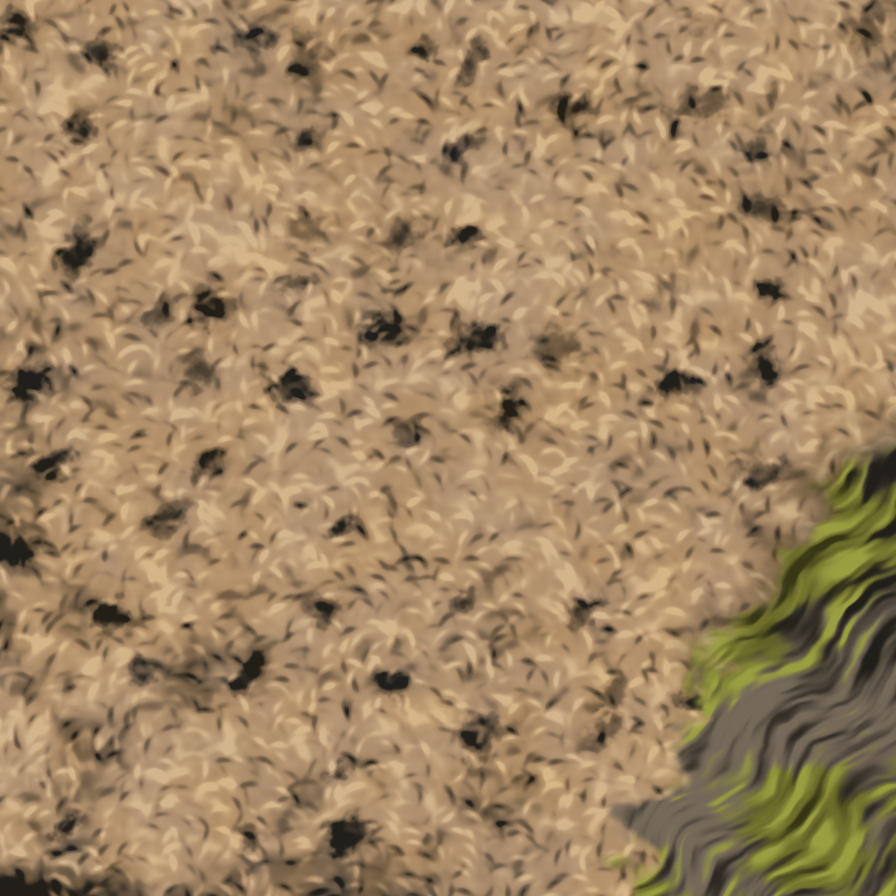
Reproduce this texture procedurally as a WebGL 2 fragment shader.

```glsl
#version 300 es
precision highp float;
// Dry straw ground with scattered dark hollows and a mossy tuft in the lower right corner.

uniform vec2 u_resolution;
out vec4 fragColor;

const vec3 SHADOW = vec3(0.13, 0.12, 0.10);
const vec3 SOIL   = vec3(0.44, 0.36, 0.27);
const vec3 TAN    = vec3(0.69, 0.56, 0.42);
const vec3 STRAW  = vec3(0.83, 0.71, 0.54);
const vec3 STONE  = vec3(0.46, 0.41, 0.35);
const vec3 MOSS   = vec3(0.43, 0.43, 0.17);
const vec3 LIME   = vec3(0.60, 0.62, 0.25);

const float BASE_TONE    = 0.68;
const float FINE_SCALE   = 62.0;   // straw cells across the canvas
const float COARSE_SCALE = 34.0;
const float HOLLOW_SCALE = 10.0;   // hollow cells across the canvas
const float HOLLOW_SHARE = 0.60;
const vec2  TUFT_CENTER  = vec2(1.0, 0.05);
const vec2  TUFT_SIZE    = vec2(0.30, 0.46);

float hash(vec2 p) {
  vec3 q = fract(p.xyx * vec3(0.1031, 0.1030, 0.0973));
  q += dot(q, q.yzx + 33.33);
  return fract((q.x + q.y) * q.z);
}

vec2 hash2(vec2 p) {
  return vec2(hash(p + 17.3), hash(p + 71.9));
}

mat2 rotation(float a) {
  float c = cos(a), s = sin(a);
  return mat2(c, -s, s, c);
}

float noise(vec2 p) {
  vec2 i = floor(p), f = fract(p);
  f = f * f * (3.0 - 2.0 * f);
  return mix(mix(hash(i), hash(i + vec2(1, 0)), f.x),
             mix(hash(i + vec2(0, 1)), hash(i + vec2(1, 1)), f.x), f.y);
}

float fbm(vec2 p) {
  return 0.55 * noise(p) + 0.29 * noise(p * 2.1 + 9.2) + 0.16 * noise(p * 4.3 + 4.7);
}

// Cellular straw: one soft light or dark stalk per cell, at a loosely shared angle.
float stalks(vec2 p, float seed) {
  vec2 cell = floor(p);
  float sum = 0.0;
  for (int y = -1; y <= 1; y++)
  for (int x = -1; x <= 1; x++) {
    vec2 id = cell + vec2(x, y);
    vec2 key = id + seed;
    float angle = 3.0 * (noise(id * 0.13 + seed) - 0.5) + 2.4 * (hash(key + 5.1) - 0.5);
    vec2 q = rotation(angle) * (p - id - hash2(key));
    q.y += 0.25 * q.x * q.x;
    q /= vec2(0.58, 0.22);
    sum += exp(-dot(q, q)) * (hash(key + 31.7) - 0.5);
  }
  return sum;
}

// Ragged hollows: x is the dark core, y the wider brown rim.
vec2 hollows(vec2 p) {
  vec2 g = p * HOLLOW_SCALE;
  vec2 cell = floor(g);
  g += 0.22 * (vec2(fbm(p * 42.0), fbm(p * 42.0 + 50.0)) - 0.5);
  float ragged = 0.9 * (fbm(p * 65.0) - 0.5);
  vec2 shade = vec2(0.0);
  for (int y = -1; y <= 1; y++)
  for (int x = -1; x <= 1; x++) {
    vec2 id = cell + vec2(x, y);
    float present = step(hash(id + 3.7), HOLLOW_SHARE);
    float radius = mix(0.15, 0.29, hash(id + 12.4));
    float depth = mix(0.4, 1.0, sqrt(hash(id + 44.8)));
    vec2 q = rotation(1.6 * hash(id + 8.6) - 0.3) * (g - id - 0.12 - 0.76 * hash2(id));
    float d = length(q * vec2(0.85, 1.25)) / radius + ragged;
    vec2 s = 1.0 - smoothstep(vec2(0.25, 0.5), vec2(1.25, 2.1), vec2(d));
    shade = max(shade, present * depth * s);
  }
  return shade;
}

vec3 groundRamp(float t) {
  vec3 c = mix(SHADOW, SOIL, smoothstep(0.0, 0.36, t));
  c = mix(c, TAN, smoothstep(0.32, 0.66, t));
  return mix(c, STRAW, smoothstep(0.62, 0.94, t));
}

vec3 ground(vec2 p) {
  float tone = BASE_TONE + 0.85 * stalks(p * FINE_SCALE, 0.0)
             + 0.55 * stalks(p * COARSE_SCALE, 137.0);
  tone += 0.24 * (fbm(p * 7.0) - 0.5) + 0.14 * (noise(p * 95.0) - 0.5);
  // Bare soil gathers toward the lower left.
  float bare = smoothstep(0.9, 0.15, p.x + 0.9 * p.y);
  tone -= 0.34 * bare * smoothstep(0.4, 0.75, fbm(p * vec2(9.0, 12.0) + 21.0));
  float corner = smoothstep(0.05, 0.01, p.y + 0.08 * p.x + 0.04 * (fbm(p * 30.0) - 0.5));
  vec2 shade = hollows(p);
  shade.x = max(shade.x, corner * smoothstep(0.28, 0.1, p.x));
  tone -= 0.52 * shade.x + 0.13 * shade.y;
  float warmth = noise(p * 24.0 + 80.0) - 0.5;
  return groundRamp(tone) + warmth * vec3(0.02, 0.0, -0.035);
}

// Wavy strands leaning up to the right over grey stone and shade.
vec3 tuft(vec2 p, float inside) {
  vec2 q = rotation(-0.8) * p;
  q = vec2(dot(p, vec2(0.72, 0.69)), dot(p, vec2(-0.69, 0.72)));
  q.y += 0.010 * sin(q.x * 38.0 + 4.0 * p.y) + 0.022 * (fbm(p * 17.0) - 0.5);
  float strand = 0.6 * noise(q * vec2(17.0, 95.0)) + 0.4 * noise(q * vec2(34.0, 170.0) + 7.0);
  float patches = fbm(p * 10.0 + 33.0) + 0.22 * smoothstep(0.35, 0.0, inside) - 0.08;
  float green = smoothstep(0.40, 0.60, patches + 0.5 * (strand - 0.5));
  float gloom = smoothstep(0.18, 0.40, p.y) * 0.35;
  vec3 base = mix(SHADOW, STONE, smoothstep(0.1, 0.75, strand + 0.12 - gloom));
  vec3 blades = mix(MOSS * 0.5, MOSS, smoothstep(0.2, 0.5, strand));
  blades = mix(blades, LIME, smoothstep(0.48, 0.78, strand));
  return mix(base, blades, green);
}

void main() {
  vec2 p = gl_FragCoord.xy / u_resolution;
  vec2 e = pow(abs(p - TUFT_CENTER) / TUFT_SIZE, vec2(1.3));
  float inside = 1.0 - e.x - e.y + 0.45 * (fbm(p * vec2(18.0, 24.0)) - 0.5);
  float cover = smoothstep(-0.04, 0.10, inside);
  vec3 color = ground(p);
  color *= 1.0 - 0.35 * smoothstep(-0.2, 0.05, inside) * smoothstep(0.2, 0.4, p.y);
  color = mix(color, tuft(p, inside), cover);
  fragColor = vec4(clamp(color, 0.0, 1.0), 1.0);
}
```
